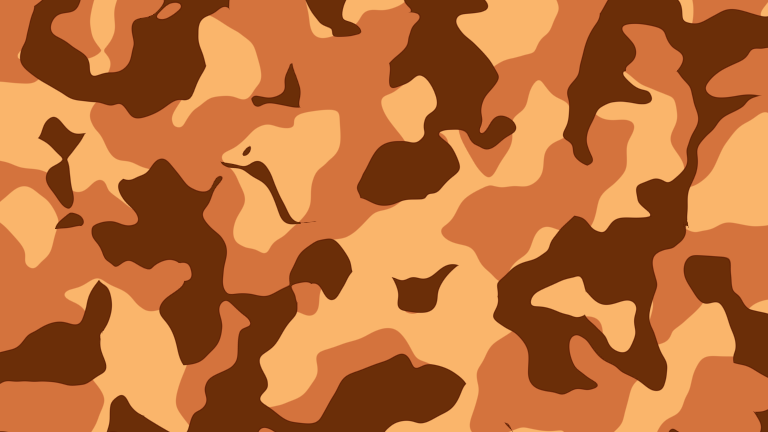
Reproduce this pattern procedurally as a Shadertoy shader.

```glsl
// Desert camouflage: flat orange patches and dark branching shapes on a sandy ground.

// Colours
const vec3 SAND       = vec3(0.98, 0.71, 0.42);
const vec3 ORANGE     = vec3(0.83, 0.45, 0.24);
const vec3 BROWN      = vec3(0.42, 0.18, 0.03);
const vec3 BROWN_RIM  = vec3(0.36, 0.11, 0.01);

// Feature frequencies, in noise cells per canvas height
const float PATCH_FREQ  = 3.6;
const float BRANCH_FREQ = 3.0;
const float LOBE_FREQ   = 5.6;
const float WARP_FREQ   = 9.0;

// Shape and coverage
const float WARP_AMOUNT  = 0.012;  // edge wobble, in canvas heights
const float PATCH_BIAS   = 0.13;   // higher gives more orange
const float BRANCH_WIDTH = 0.36;   // higher gives more brown
const float LOBE_AMOUNT  = 0.70;   // swelling and breaking of the branches
const float RIM_WIDTH    = 0.004;  // darker rim of the brown, in canvas heights

const float OCTAVE_GAIN = 0.35;
const float NOISE_SPREAD = 0.2157; // standard deviation of one noise octave
const mat2 TURN = mat2(0.8, 0.6, -0.6, 0.8);

vec2 hash22(vec2 p) {
    vec3 q = fract(p.xyx * vec3(0.1031, 0.1030, 0.0973));
    q += dot(q, q.yzx + 33.33);
    return fract((q.xx + q.yz) * q.zy);
}

// Projection of an offset on the random unit gradient of a lattice corner
float cornerSlope(vec2 cell, vec2 offset) {
    return dot(normalize(hash22(cell) - 0.5 + 1e-4), offset);
}

float gradientNoise(vec2 p) {
    vec2 cell = floor(p), f = p - cell;
    vec2 u = f * f * f * (f * (f * 6.0 - 15.0) + 10.0);
    vec2 e = vec2(1.0, 0.0);
    float low  = mix(cornerSlope(cell, f), cornerSlope(cell + e, f - e), u.x);
    float high = mix(cornerSlope(cell + e.yx, f - e.yx),
                     cornerSlope(cell + e.xx, f - e.xx), u.x);
    return mix(low, high, u.y);
}

// Two turned octaves, scaled to unit deviation
float field(vec2 p, float seed) {
    vec2 q = TURN * p + seed * vec2(17.3, 41.7);
    float sum = gradientNoise(q) + OCTAVE_GAIN * gradientNoise(TURN * q * 2.1 + 7.4);
    return sum / (NOISE_SPREAD * sqrt(1.0 + OCTAVE_GAIN * OCTAVE_GAIN));
}

// Approximate signed distance in pixels, positive inside
float pixelDistance(float f) {
    return f / max(length(vec2(dFdx(f), dFdy(f))), 1e-5);
}

float coverage(float dist) {
    return smoothstep(-0.8, 0.8, dist);
}

void mainImage(out vec4 fragColor, in vec2 fragCoord) {
    vec2 p = fragCoord / iResolution.y;

    // Wobble the outlines
    vec2 w = p * WARP_FREQ;
    p += WARP_AMOUNT / NOISE_SPREAD
       * vec2(gradientNoise(w + 11.7), gradientNoise(TURN * w + 53.2));

    // Broad patches
    float patchDist = pixelDistance(field(p * PATCH_FREQ, 2.0) + PATCH_BIAS);

    // Bands along zero contours, swollen and cut by a finer field
    float halfWidth = BRANCH_WIDTH + LOBE_AMOUNT * field(TURN * p * LOBE_FREQ, 5.0);
    float branchDist = pixelDistance(halfWidth - abs(field(p * BRANCH_FREQ, 3.0)));

    // Layers from back to front
    vec3 color = mix(SAND, ORANGE, coverage(patchDist));
    float rimFade = smoothstep(0.0, RIM_WIDTH, branchDist / iResolution.y);
    color = mix(color, mix(BROWN_RIM, BROWN, rimFade), coverage(branchDist));

    fragColor = vec4(color, 1.0);
}
```
